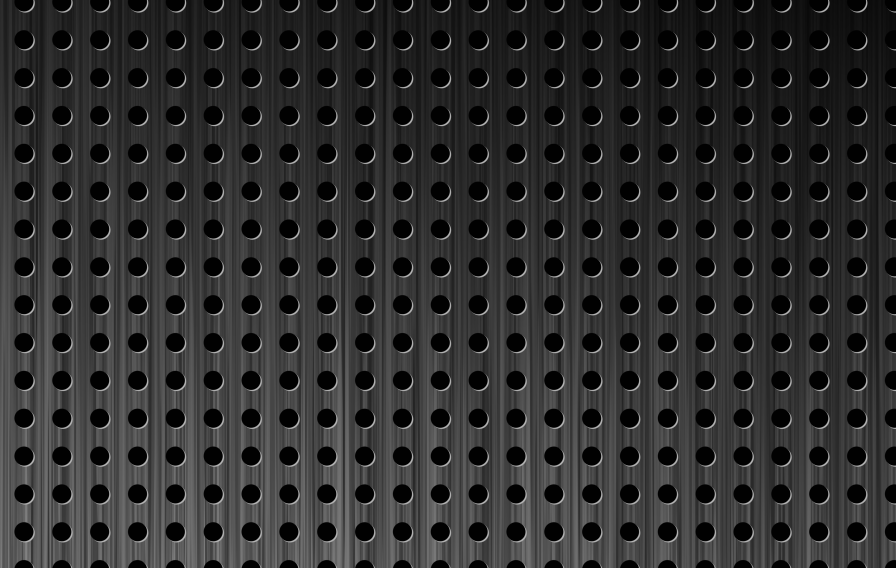
Give the GLSL for this texture, as a WebGL 1 fragment shader.

```glsl
precision highp float;
// Perforated sheet of dark brushed metal: a square grid of round black holes,
// each with a thin lit crescent at its lower right. The vertical brushing is
// stretched cellular noise, over a shade that darkens to the upper right.

uniform vec2 u_resolution;

const float PITCH = 0.06663;                   // hole spacing, canvas height = 1
const vec2 FIRST_HOLE = vec2(0.0422, 0.0638);  // centre of the lower left hole
const float HOLE_RADIUS = 0.252;               // in pitches
const vec2 RIM_SHIFT = vec2(0.034, -0.030);    // in pitches
const vec3 HOLE_COLOR = vec3(0.004);
const vec3 RIM_COLOR = vec3(0.70);

vec2 hash2(vec2 p) {
  vec3 q = fract(vec3(p.xyx) * vec3(0.1031, 0.1030, 0.0973));
  q += dot(q, q.yzx + 33.33);
  return fract((q.xx + q.yz) * q.zy);
}

// Cellular noise: random cell tones blended softly by distance, 0 to 1
float cellTone(vec2 p) {
  vec2 cell = floor(p);
  vec2 f = p - cell;
  float tone = 0.0;
  float total = 0.0;
  for (int y = -1; y <= 1; y++) {
    for (int x = -1; x <= 1; x++) {
      vec2 offset = vec2(float(x), float(y));
      vec2 point = hash2(cell + offset);
      vec2 d = offset + point - f;
      float weight = exp(-7.0 * dot(d, d));
      tone += weight * hash2(cell + offset + 71.0).x;
      total += weight;
    }
  }
  return tone / total;
}

// Vertical brush marks: fine, medium and broad streaks, centred on zero
float brushing(vec2 p) {
  float fine = cellTone(p * vec2(330.0, 2.6)) - 0.5;
  float medium = cellTone(p * vec2(150.0, 1.3) + 37.0) - 0.5;
  float broad = cellTone(p * vec2(38.0, 0.8) + 91.0) - 0.5;
  return 0.62 * fine + 0.42 * medium + 0.18 * broad;
}

// Broad light falling from the lower left
float sheetShade(vec2 uv) {
  return mix(0.325, 0.09, uv.y) + 0.09 * (0.5 - uv.x);
}

// Smooth-edged disc coverage
float disc(vec2 p, float radius, float blur) {
  return 1.0 - smoothstep(-blur, blur, length(p) - radius);
}

void main() {
  vec2 uv = gl_FragCoord.xy / u_resolution;
  vec2 p = gl_FragCoord.xy / u_resolution.y;

  // Brushed metal
  vec3 color = vec3(sheetShade(uv) * (1.0 + brushing(p)));

  // Hole grid: lit rim first, then the hole over it
  vec2 local = fract((p - FIRST_HOLE) / PITCH + 0.5) - 0.5;
  float blur = 0.7 / (u_resolution.y * PITCH);
  color = mix(color, RIM_COLOR, disc(local - RIM_SHIFT, HOLE_RADIUS, blur));
  color = mix(color, HOLE_COLOR, disc(local, HOLE_RADIUS, blur));

  gl_FragColor = vec4(color, 1.0);
}
```
